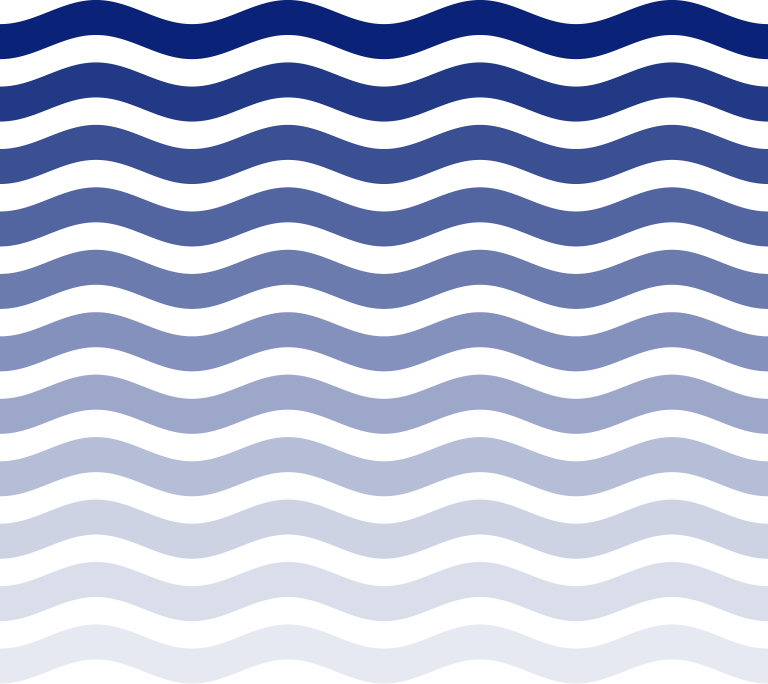
Write a Shadertoy shader that draws this pattern.

```glsl
// Eleven stacked wavy stripes fading from navy at the top to pale blue on white.

const float TAU = 6.2831853;
const vec3 NAVY = vec3(0.039, 0.137, 0.471);
const vec3 PAPER = vec3(1.0);

const float WAVES = 4.0;              // periods across the canvas
const float STRIPES = 11.0;           // stripes down the canvas
// Lengths below are fractions of the canvas height.
const float AMPLITUDE = 0.01765;
const float HALF_WIDTH = 0.0256;
const float SPACING = 0.0913;
const float FIRST_CENTER = 0.0432;

// Height of the wave, with troughs at both canvas sides.
float waveHeight(float x, float periods, float amplitude) {
    return -amplitude * cos(TAU * periods * x);
}

// Opacity falls by a tenth per stripe, then half as fast on the palest ones.
float stripeOpacity(float index) {
    return max(1.0 - 0.1 * index, 0.6 - 0.05 * index);
}

// Antialiased coverage of a stripe at a given offset from its center line.
float stripeCoverage(float offset, float halfWidth, float pixel) {
    return clamp(0.5 + (halfWidth - abs(offset)) / pixel, 0.0, 1.0);
}

void mainImage(out vec4 fragColor, in vec2 fragCoord) {
    vec2 uv = fragCoord / iResolution.xy;
    float pixel = 1.0 / iResolution.y;

    // Straighten the waves, then find the nearest stripe from the top.
    float depth = 1.0 - uv.y + waveHeight(uv.x, WAVES, AMPLITUDE) - FIRST_CENTER;
    float index = clamp(floor(depth / SPACING + 0.5), 0.0, STRIPES - 1.0);
    float offset = depth - index * SPACING;

    // Blend the faded ink over the background.
    float ink = stripeCoverage(offset, HALF_WIDTH, pixel) * stripeOpacity(index);
    fragColor = vec4(mix(PAPER, NAVY, ink), 1.0);
}
```
